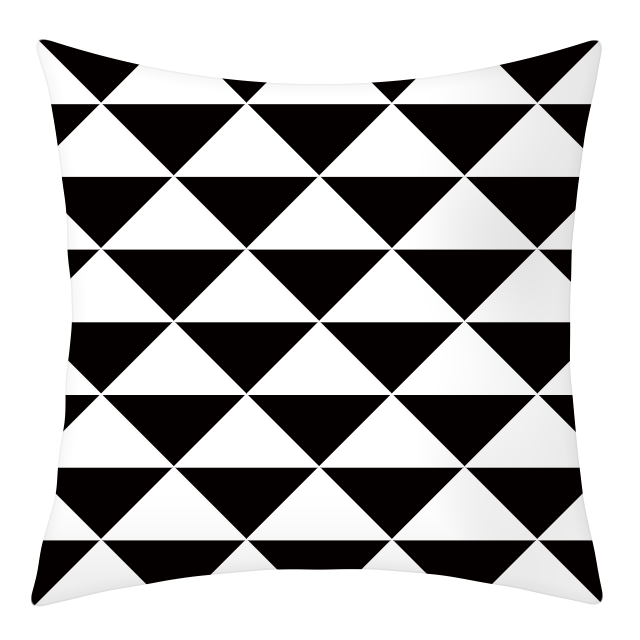
Write a Shadertoy shader that draws this pattern.

```glsl
// Square cushion with staggered rows of black triangles on softly shaded white cloth.
#define PITCH 0.1136                // row height and half the triangle width
#define ORIGIN vec2(0.4987, 0.4974) // tip of the central triangle
#define GAP 0.001                   // white hairline around triangles
#define CENTER vec2(0.5005, 0.4985)
#define HALF_SIZE 0.446             // centre to corner, along each axis
#define CORNER 0.007                // corner rounding
#define WOBBLE 0.0035               // unevenness of the seams
#define INK vec3(0.02, 0.0, 0.0)
#define SHADE 0.10                  // depth of the cloth shading

vec2 hashGradient(vec2 cell) {
    float h = fract(sin(dot(cell, vec2(127.1, 311.7))) * 43758.55);
    return vec2(cos(6.2832 * h), sin(6.2832 * h));
}

float gradientNoise(vec2 p) {
    vec2 i = floor(p), f = fract(p);
    vec2 u = f * f * f * (f * (f * 6.0 - 15.0) + 10.0);
    vec2 e = vec2(0.0, 1.0);
    float a = dot(hashGradient(i), f);
    float b = dot(hashGradient(i + e.yx), f - e.yx);
    float c = dot(hashGradient(i + e.xy), f - e.xy);
    float d = dot(hashGradient(i + e.yy), f - e.yy);
    return mix(mix(a, b, u.x), mix(c, d, u.x), u.y);
}

float smoothMax(float a, float b, float k) {
    float h = max(k - abs(a - b), 0.0) / k;
    return max(a, b) + 0.25 * h * h * k;
}

// Signed distance to the cushion: four seams bowed inwards, negative inside.
float cushion(vec2 p) {
    vec2 q = p - CENTER;
    vec2 s = q / HALF_SIZE;
    vec2 bow = s * s;
    float wave = WOBBLE * gradientNoise(p * 11.0);
    float top = q.y - (0.370 + 0.076 * bow.x);
    float bottom = -q.y - (0.387 + 0.064 * bow.x);
    float right = q.x - (0.390 + 0.057 * bow.y);
    float left = -q.x - (0.391 + 0.061 * bow.y - 0.006 * s.y);
    float vertical = max(top, bottom + wave);
    float horizontal = max(left + 2.0 * wave, right + wave);
    return smoothMax(vertical, horizontal, 4.0 * CORNER);
}

// Signed distance to the downward triangles, alternate rows shifted by half.
float triangles(vec2 p) {
    vec2 q = (p - ORIGIN) / PITCH;
    float row = floor(q.y);
    float x = abs(mod(q.x + row + 1.0, 2.0) - 1.0);
    float y = q.y - row;
    return PITCH * max((x - y) * 0.7071, y - 1.0) + GAP;
}

// Brightness of the cloth: light from the left, soft folds and darker seams.
float clothLight(vec2 p, float edge) {
    float fold = gradientNoise(p * vec2(5.0, 4.0) + 3.0);
    float side = smoothstep(0.66, 0.86, p.x + 0.08 * fold);
    float low = smoothstep(0.24, 0.06, p.y);
    float seam = smoothstep(-0.025, 0.0, edge);
    float rim = smoothstep(-0.004, 0.0, edge);
    float shade = max(side * (0.85 + 0.5 * fold), 0.7 * low);
    return 1.0 - SHADE * (shade + 0.3 * seam + 0.5 * rim);
}

float coverage(float d, float pixel) {
    return clamp(0.5 - d / pixel, 0.0, 1.0);
}

void mainImage(out vec4 fragColor, in vec2 fragCoord) {
    float pixel = 1.0 / min(iResolution.x, iResolution.y);
    vec2 p = (fragCoord - 0.5 * iResolution.xy) * pixel + 0.5;

    float edge = cushion(p);
    vec3 cloth = vec3(clothLight(p, edge));
    vec3 printed = mix(cloth, INK, coverage(triangles(p), pixel));
    vec3 color = mix(vec3(1.0), printed, coverage(edge, pixel));

    fragColor = vec4(color, 1.0);
}
```
